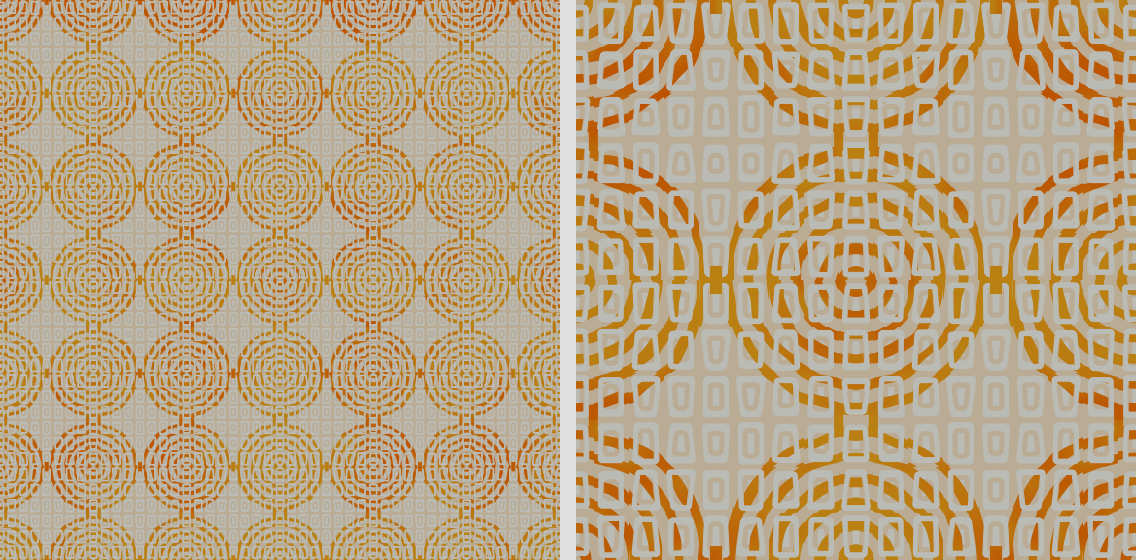
Left: the whole. Right: its middle third, enlarged.
This pattern is drawn by a Shadertoy shader. Its source:

```glsl
const float REPEATS = 6.0;
const float RING_FREQUENCY = 12.1;
const float MEDALLION_RADIUS = 0.482;
const vec2 LINK_COUNT = vec2(8.0, 6.0);
const vec3 GREY = vec3(0.73, 0.735, 0.71);
const vec3 TAN = vec3(0.73, 0.67, 0.585);
const vec3 AMBER = vec3(0.73, 0.50, 0.07);
const vec3 RUST = vec3(0.74, 0.32, 0.0);

float hash(vec2 p) {
    return fract(sin(dot(p, vec2(127.1, 311.7))) * 43758.5453);
}

float noise(vec2 p) {
    vec2 i = floor(p);
    vec2 f = fract(p);
    f = f * f * (3.0 - 2.0 * f);
    float low = mix(hash(i), hash(i + vec2(1, 0)), f.x);
    float high = mix(hash(i + vec2(0, 1)), hash(i + vec2(1, 1)), f.x);
    return mix(low, high, f.y);
}

float roundedBox(vec2 p, vec2 halfSize, float radius) {
    vec2 q = abs(p) - halfSize + radius;
    return length(max(q, 0.0)) + min(max(q.x, q.y), 0.0) - radius;
}

float coverage(float d, float pixel) {
    return 1.0 - smoothstep(-0.6 * pixel, 0.6 * pixel, d);
}

// Outer edge of one upright, slightly tapered link
float linkDistance(vec2 q, vec2 id) {
    float taper = (hash(id + 31.7) - 0.5) * 0.25;
    vec2 halfSize = vec2(0.047 + taper * q.y, 0.066 + 0.011 * hash(id));
    return roundedBox(q, halfSize, 0.018);
}

// Narrow outline inside a link
float slotDistance(vec2 q, vec2 id) {
    float taper = (hash(id + 31.7) - 0.5) * 0.25;
    vec2 halfSize = vec2(0.021 + taper * q.y, 0.026 + 0.022 * hash(id));
    return abs(roundedBox(q, halfSize, 0.012)) - 0.009;
}

// Round concentric rings filling one medallion
float ringDistance(vec2 p, float shift, float halfWidth) {
    float radius = length(p) + shift;
    float offset = abs(fract(radius * RING_FREQUENCY) - 0.5) / RING_FREQUENCY;
    return max(offset - halfWidth, radius - MEDALLION_RADIUS);
}

// Upright bars joining neighbouring medallions
float bridgeDistance(vec2 p) {
    vec2 a = abs(p);
    float side = roundedBox(a - vec2(0.5, 0.0), vec2(0.022, 0.05), 0.004);
    float top = roundedBox(a - vec2(0.062, 0.5), vec2(0.016, 0.04), 0.004);
    return min(side, top);
}

void mainImage(out vec4 fragColor, in vec2 fragCoord) {
    vec2 p = fragCoord / iResolution.y * REPEATS;
    float pixel = REPEATS / iResolution.y;

    // Mirror the variation about the vertical centre line
    p.x = abs(p.x - 0.5 * REPEATS * iResolution.x / iResolution.y);
    vec2 tile = floor(p + 0.5);
    vec2 local = p - tile;

    // Ground of pale slotted links over tan gaps
    vec2 grid = p * LINK_COUNT + vec2(0.5, 0.0);
    vec2 id = floor(grid);
    vec2 q = (fract(grid) - 0.5) / LINK_COUNT;
    float link = linkDistance(q, id);
    float frame = max(link, -slotDistance(q, id));
    vec3 color = mix(TAN, GREY, coverage(frame, pixel));

    // Rings broken wherever a link outline crosses them
    float shift = (hash(id + 7.3) - 0.5) * 0.012 + (noise(p * 14.0) - 0.5) * 0.014;
    shift += link < -0.012 ? 0.006 : -0.004;
    float halfWidth = 0.014 + 0.008 * noise(p * 8.0 + 40.0);
    float cut = abs(link + 0.011) - 0.010;
    float rings = max(ringDistance(local, shift, halfWidth), -cut);
    float ink = coverage(min(rings, bridgeDistance(local)), pixel);

    // Uneven dye from tile to tile and within each tile
    float dye = 0.55 * noise(p * 1.7) + 0.25 * noise(p * 11.0) + 0.2 * hash(tile);
    vec3 orange = mix(AMBER, RUST, smoothstep(0.34, 0.82, dye));
    color = mix(color, orange, ink);

    fragColor = vec4(color, 1.0);
}
```
